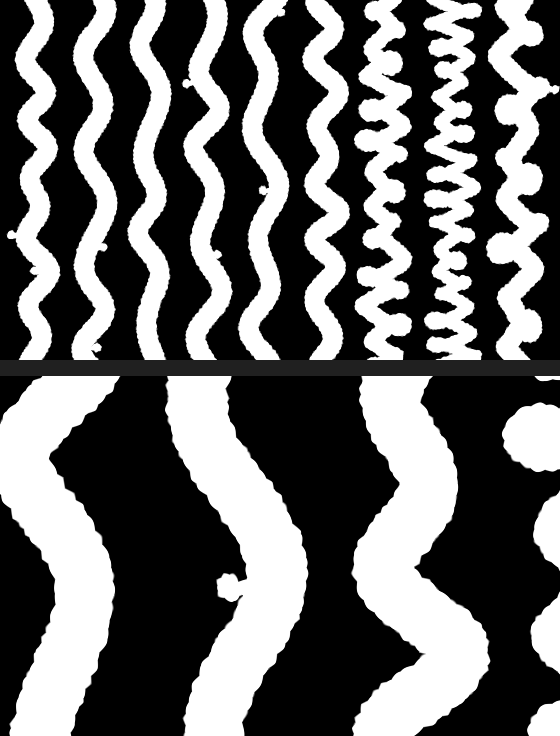
Top, the full canvas; bottom, a detail of the centre.
Write a Shadertoy shader that draws this pattern.

```glsl
// Nine white hand-drawn strands on black: six loose waves, then three tight meanders.
const float TAU = 6.2831853;
const int STRANDS = 9;
const int LOOSE_STRANDS = 6;
const int SEGMENTS = 30;
const float SEGMENT_STEP = 0.005;

// Per strand: centre x, swing, cycles per height, depth of one rightmost bend
const vec4 STRAND[STRANDS] = vec4[STRANDS](
    vec4(0.101, 0.024, 5.8, 0.585), vec4(0.263, 0.030, 3.6, 0.294),
    vec4(0.417, 0.023, 3.95, 0.273), vec4(0.577, 0.029, 3.95, 0.294),
    vec4(0.733, 0.028, 3.6, 0.508), vec4(0.903, 0.028, 5.95, 0.591),
    vec4(1.067, 0.050, 11.0, 0.167), vec4(1.255, 0.054, 14.5, 0.03),
    vec4(1.441, 0.050, 7.5, 0.229));

// Depths of two side buds per strand; the sign picks the side, zero means none
const vec2 BUDS[STRANDS] = vec2[STRANDS](
    vec2(-0.76, -0.66), vec2(0.69, 0.97), vec2(0.0), vec2(-0.225, 0.70),
    vec2(0.035, -0.53), vec2(0.0), vec2(0.0), vec2(0.0), vec2(0.245, 0.0));

vec2 hash2(vec2 p) {
    vec2 q = vec2(dot(p, vec2(127.1, 311.7)), dot(p, vec2(269.5, 183.3)));
    return fract(sin(q) * 43758.5);
}

// Distance to the nearest scattered cell point
float cellNoise(vec2 p) {
    vec2 cell = floor(p);
    float nearest = 2.0;
    for (int y = -1; y <= 1; y++)
        for (int x = -1; x <= 1; x++) {
            vec2 c = cell + vec2(x, y);
            nearest = min(nearest, length(c + hash2(c) - p));
        }
    return nearest;
}

float segmentDistance(vec2 p, vec2 a, vec2 b) {
    vec2 ab = b - a;
    float h = clamp(dot(p - a, ab) / dot(ab, ab), 0.0, 1.0);
    return length(p - a - ab * h);
}

// Centre line at depth t; fold = 1 bends the wave back into lobes
vec2 strandPoint(vec4 strand, float t, float seed, float fold) {
    float cycles = strand.z;
    float warp = 0.45 * sin(9.0 * t + seed * 2.3) + 0.4 * fold * sin(31.0 * t + seed);
    float turn = TAU * cycles * (t - strand.w) + warp;
    float swing = strand.y * (1.0 + 0.3 * sin(13.0 * t + seed * 4.1));
    swing *= mix(1.0, 0.86, fold);
    float drift = 0.008 * sin(TAU * cycles * 0.43 * t + seed * 1.7);
    float slant = 0.22 * sin(17.0 * t + seed * 3.0);
    float lift = fold * (slant * sin(turn) - 0.1 * sin(2.0 * turn)) / cycles;
    return vec2(strand.x + drift + swing * cos(turn), t + lift);
}

// Nearest distance to the stretch of centre line around p
float strandDistance(vec2 p, vec4 strand, float seed, float fold) {
    float t = (floor(p.y / SEGMENT_STEP) - float(SEGMENTS / 2)) * SEGMENT_STEP;
    vec2 a = strandPoint(strand, t, seed, fold);
    float d = 1.0;
    for (int i = 0; i < SEGMENTS; i++) {
        t += SEGMENT_STEP;
        vec2 b = strandPoint(strand, t, seed, fold);
        d = min(d, segmentDistance(p, a, b));
        a = b;
    }
    return d;
}

// Short stub with a rounded tip growing sideways from the strand
float budDistance(vec2 p, vec4 strand, float depth, float seed, float fold) {
    if (depth == 0.0) return 1.0;
    vec2 root = strandPoint(strand, abs(depth), seed, fold);
    vec2 tip = root + vec2(0.042 * sign(depth), 0.008 * sin(seed * 5.0));
    float stem = segmentDistance(p, root, tip) - 0.008;
    return min(stem, length(p - tip) - 0.012);
}

void mainImage(out vec4 fragColor, in vec2 fragCoord) {
    // Height units, with depth measured down from the top edge
    vec2 p = fragCoord / iResolution.y;
    p.y = 1.0 - p.y;

    // Union of all strands and their buds
    float d = 1.0;
    for (int i = 0; i < STRANDS; i++) {
        vec4 strand = STRAND[i];
        if (abs(p.x - strand.x) > 0.15) continue;
        float seed = float(i) + 1.0;
        float fold = i < LOOSE_STRANDS ? 0.0 : 1.0;
        float radius = min(0.028, 0.25 / strand.z);
        d = min(d, strandDistance(p, strand, seed, fold) - radius);
        d = min(d, budDistance(p, strand, BUDS[i].x, seed, fold));
        d = min(d, budDistance(p, strand, BUDS[i].y, seed, fold));
    }

    // Crumbly outline
    d += 0.005 * (cellNoise(p * 90.0) - 0.45);

    float edge = 0.8 / iResolution.y;
    fragColor = vec4(vec3(1.0 - smoothstep(-edge, edge, d)), 1.0);
}
```
